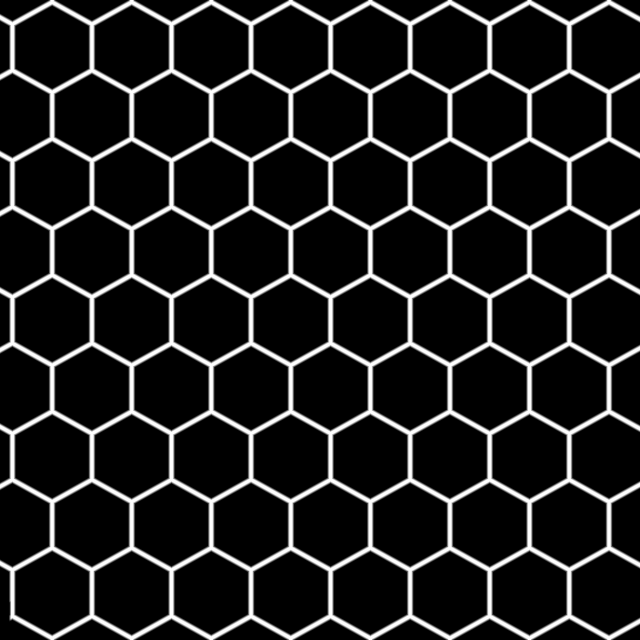
Give the GLSL for this pattern, as a Shadertoy shader.

```glsl
// White honeycomb outline of pointy-topped hexagons on black.

const vec2 PITCH = vec2(0.1243, 0.1066);    // column and row spacing
const vec2 ORIGIN = vec2(0.0815, 0.0733);   // centre of the lower left cell
const float SIDE = 0.0721;                  // length of the upright edges
const float LINE_WIDTH = 0.0075;
const float SOFTNESS = 0.0024;
const vec3 BACKGROUND = vec3(0.0);
const vec3 LINE_COLOUR = vec3(0.995);

// Signed distance to a hexagon centred at zero, negative inside.
float hexagon(vec2 p, vec2 pitch, float side) {
    vec2 corner = 0.5 * vec2(pitch.x, side);
    vec2 slopeNormal = normalize(vec2(pitch.y - side, corner.x));
    p = abs(p);
    return max(p.x - corner.x, dot(p - corner, slopeNormal));
}

// Offset from the nearest centre of a rectangular lattice.
vec2 repeatCentred(vec2 p, vec2 period) {
    return mod(p + 0.5 * period, period) - 0.5 * period;
}

// Distance to the nearest edge of two interleaved hexagon lattices.
float honeycomb(vec2 p, vec2 pitch, float side) {
    vec2 period = pitch * vec2(1.0, 2.0);
    float evenRows = hexagon(repeatCentred(p, period), pitch, side);
    float oddRows = hexagon(repeatCentred(p - 0.5 * period, period), pitch, side);
    return abs(min(evenRows, oddRows));
}

// Soft coverage of a region whose signed distance is negative inside.
float coverage(float d, float blur) {
    return 1.0 - smoothstep(-blur, blur, d);
}

void mainImage(out vec4 fragColor, in vec2 fragCoord) {
    float canvas = min(iResolution.x, iResolution.y);
    vec2 p = fragCoord / canvas - ORIGIN;
    float blur = max(SOFTNESS, 0.75 / canvas);

    float line = coverage(honeycomb(p, PITCH, SIDE) - 0.5 * LINE_WIDTH, blur);

    // The lowest row starts at its first full cell, with no edge to its left.
    float leftOfRow = p.x + 0.5 * (PITCH.x + LINE_WIDTH);
    float belowMiddle = p.y + 0.2 * SIDE;
    line *= 1.0 - coverage(max(leftOfRow, belowMiddle), blur);

    fragColor = vec4(mix(BACKGROUND, LINE_COLOUR, line), 1.0);
}
```
